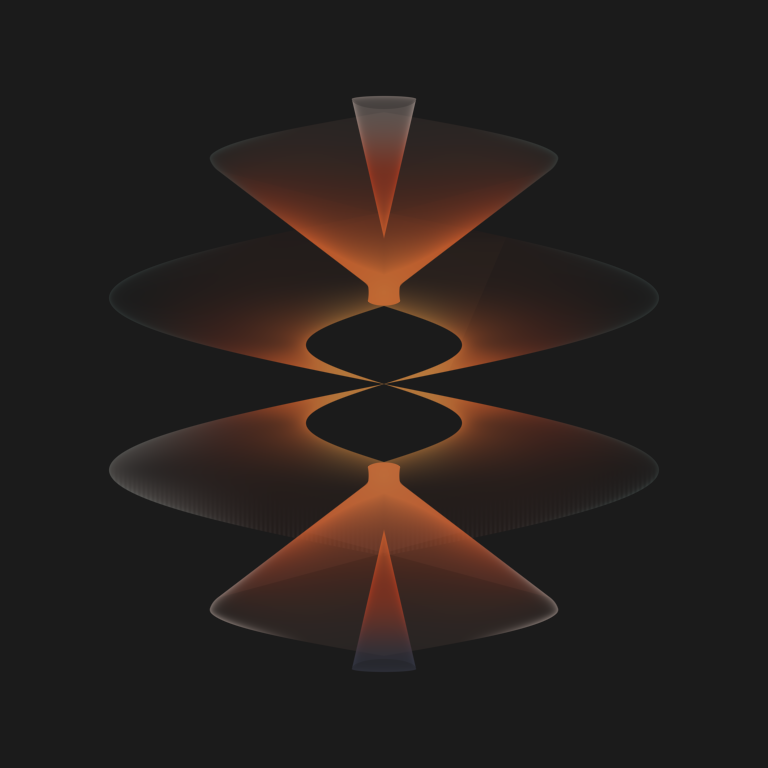
This background is drawn by a Shadertoy shader. Its source:

```glsl
// Glowing translucent sheets of thread on charcoal: two wide winged lobes that meet
// at the centre, each topped by a flared cone and a narrow funnel. Each sheet is a
// signed distance (positive inside) tinted by glows that fade away from its edges.

const float PI = 3.14159265;
const vec3 CHARCOAL = vec3(0.106, 0.104, 0.104);
const vec3 GOLD  = vec3(0.80, 0.52, 0.25);
const vec3 FLAME = vec3(0.78, 0.36, 0.17);
const vec3 EMBER = vec3(0.66, 0.23, 0.13);
const vec3 TEAL  = vec3(0.30, 0.38, 0.37);
const vec3 ASH   = vec3(0.72, 0.65, 0.62);
const vec3 SLATE = vec3(0.20, 0.21, 0.26);

float cover(float d, float px) { return smoothstep(-px, px, d); }

float glow(float d, float reach) { return exp(-max(d, 0.0) / reach); }

float smoothMin(float a, float b, float k) {
    float h = max(k - abs(a - b), 0.0) / k;
    return min(a, b) - h * h * k * 0.25;
}

// Lobe bounded by a sine arch on either side of the axis
float lobe(vec2 p, float halfWidth, float height) {
    float t = PI * clamp(p.y / height, 0.0, 1.4);
    float slope = halfWidth * PI / height * cos(t);
    return (halfWidth * sin(t) - abs(p.x)) / sqrt(1.0 + slope * slope);
}

// Flared cone: round cap, straight flanks and a short neck
float cone(vec2 p) {
    float x = abs(p.x);
    float t = clamp((p.y - 0.292) / 0.062 * 0.5 * PI, 0.0, 2.5);
    float slope = 5.78 * sin(t);
    float cap = (0.228 * cos(t) - x) / sqrt(1.0 + slope * slope);
    float neck = 0.020 + 9.0 * pow(p.y - 0.119, 2.0);
    float flankWidth = 0.021 + 1.31 * (p.y - 0.129);
    float width = -smoothMin(-min(neck, 0.023), -flankWidth, 0.004);
    float flank = (width - x) / (p.y > 0.129 ? 1.65 : 1.0);
    float foot = 0.110 - 0.008 * sqrt(max(1.0 - pow(x / 0.022, 2.0), 0.0));
    return min(smoothMin(flank, cap, 0.012), p.y - foot);
}

// Funnel: straight sides from a point up to an elliptical rim
float funnel(vec2 p) {
    float side = (0.231 * (p.y - 0.190) - abs(p.x)) * 0.974;
    float rim = 0.371 + 0.004 * sqrt(max(1.0 - pow(p.x / 0.042, 2.0), 0.0));
    return min(side, rim - p.y);
}

vec3 paintWing(vec3 col, vec2 p, float lower, float px) {
    float x = abs(p.x);
    float outer = lobe(p, 0.358, 0.224);
    float inner = -lobe(p, 0.1016, 0.1016);
    float mask = cover(outer, px) * cover(inner, px);
    float rise = p.y - 0.224 / PI * asin(min(x / 0.358, 1.0));
    float right = smoothstep(-0.05, 0.05, p.x);

    // Warm light along the inner hole and the edge nearest the centre
    float reach = mix(0.34, 0.39, lower * right);
    float heat = glow(rise, 0.036) * smoothstep(reach, 0.08, x) * 0.62;
    float halo = glow(inner, 0.020) * 0.50;
    vec3 tint = mix(GOLD, FLAME, smoothstep(0.05, 0.13, x));
    tint = mix(tint, EMBER, smoothstep(0.11, 0.23, x));
    vec3 lit = mix(col, EMBER, 0.045 * smoothstep(0.36, 0.15, x));
    lit = mix(lit, tint, min(heat + halo, 0.85));

    // Cool rim, ashen left tip and fine hatching on the lower side
    float tip = smoothstep(0.13, 0.34, x);
    lit = mix(lit, TEAL, tip * (0.10 * glow(outer, 0.02) + 0.25 * glow(outer, 0.003)));
    float ashen = lower * (1.0 - right) * tip;
    lit = mix(lit, ASH, ashen * (0.06 + 0.20 * glow(outer, 0.035)));
    float thread = 0.5 + 0.5 * sin(p.x * 1050.0);
    lit += lower * 0.035 * thread * glow(outer, 0.018) * smoothstep(0.10, 0.14, p.y);

    // Faint slanted facet on the upper right
    float facet = cover(0.158 - 0.43 * (0.188 - p.y) - p.x, px) * right;
    lit += (1.0 - lower) * facet * GOLD * 0.022 * cover(0.188 - p.y, 0.012);
    return mix(col, lit, mask);
}

vec3 paintCone(vec3 col, vec2 p, float lower, float px) {
    float x = abs(p.x);
    float d = cone(p);
    float flank = max((0.021 + 1.31 * (p.y - 0.129) - x) / 1.65, 0.0);
    float fade = smoothstep(0.245, 0.07, x);
    float core = glow(length(p - vec2(0.0, 0.12)), 0.075);
    float heat = 0.66 * glow(flank, 0.020) * fade + 0.20 * glow(flank, 0.07) * fade;
    vec3 tint = mix(EMBER, FLAME, smoothstep(0.27, 0.15, p.y));
    tint = mix(tint, GOLD, 0.55 * core);
    vec3 lit = mix(col, mix(EMBER, TEAL, smoothstep(0.20, 0.32, p.y)), 0.12);
    lit = mix(lit, tint, min(heat + 0.75 * core, 0.92));

    // Two crossing sheets, each ending on a slanted line
    float sheets = cover(0.22 + 0.27 * p.x - p.y, px) + cover(0.22 - 0.27 * p.x - p.y, px);
    lit = mix(lit, mix(EMBER, ASH, 0.35 * lower), sheets * mix(0.03, 0.09, lower));

    // Pale edges toward the tips
    float tip = smoothstep(0.09, 0.22, x);
    lit = mix(lit, mix(TEAL, ASH, lower), tip * glow(d, 0.005) * mix(0.35, 0.60, lower));
    return mix(col, lit, cover(d, px));
}

vec3 paintFunnel(vec3 col, vec2 p, float lower, float px) {
    float d = funnel(p);
    float top = smoothstep(0.27, 0.365, p.y);
    vec3 tint = mix(mix(FLAME, EMBER, smoothstep(0.19, 0.27, p.y)), mix(ASH, SLATE, lower), top);
    float body = mix(0.55, mix(0.36, 0.65, lower), top);
    float alpha = min(body + 0.38 * glow(d, 0.004), 0.9);
    float arc = 0.371 - 0.013 * sqrt(max(1.0 - pow(p.x / 0.042, 2.0), 0.0));
    alpha *= 1.0 - 0.25 * cover(p.y - arc, px);
    return mix(col, tint, alpha * cover(d, px));
}

void mainImage(out vec4 fragColor, in vec2 fragCoord) {
    float scale = min(iResolution.x, iResolution.y);
    vec2 p = (fragCoord - 0.5 * iResolution.xy) / scale;
    float px = 0.8 / scale;
    float lower = step(p.y, 0.0);
    p.y = abs(p.y);
    vec3 col = paintWing(CHARCOAL, p, lower, px);
    col = paintCone(col, p, lower, px);
    col = paintFunnel(col, p, lower, px);
    fragColor = vec4(col, 1.0);
}
```
